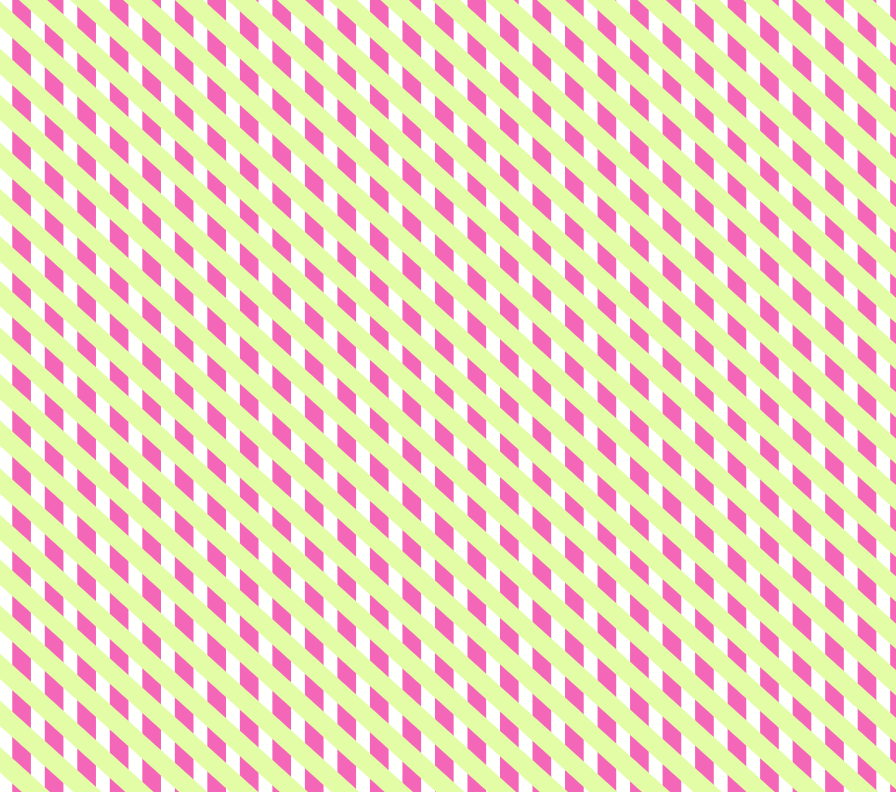
A WebGL 1 fragment shader for this pattern:

```glsl
precision mediump float;
// Slanted lime bands laid over upright pink stripes on white.

uniform vec2 u_resolution;

// Lengths are fractions of the canvas width.
#define STRIPE_PITCH 0.03629
#define STRIPE_START 0.377  // left edge of the first stripe, in pitches
#define STRIPE_FILL 0.574   // stripe width, in pitches
#define BAND_PITCH 0.05182  // measured vertically
#define BAND_PHASE 0.34     // centre of the first band, in pitches
#define BAND_FILL 0.548     // band thickness, in pitches
#define BAND_SLOPE 0.9      // fall per unit across
#define BAND_JITTER 0.07    // spread of band positions, in pitches
#define PINK vec3(0.955, 0.40, 0.72)
#define LIME vec3(0.89, 0.99, 0.65)
#define WHITE vec3(1.0, 1.0, 0.995)

float hash(float n) {
    return fract(sin(n * 12.9898) * 43758.5453);
}

// Coverage of a strip, given distance from its centre line and pixel size.
float stripCoverage(float dist, float halfWidth, float pixel) {
    return clamp((halfWidth - abs(dist)) / pixel + 0.5, 0.0, 1.0);
}

float stripeMask(float x, float pixel) {
    float t = x / STRIPE_PITCH - STRIPE_START - 0.5 * STRIPE_FILL;
    float dist = fract(t + 0.5) - 0.5;
    return stripCoverage(dist, 0.5 * STRIPE_FILL, pixel / STRIPE_PITCH);
}

float bandMask(vec2 p, float pixel) {
    float t = (p.y - BAND_SLOPE * p.x) / BAND_PITCH - BAND_PHASE;
    float id = floor(t + 0.5);
    float dist = t - id - BAND_JITTER * (hash(id) - 0.5);
    float slantPixel = pixel * length(vec2(1.0, BAND_SLOPE)) / BAND_PITCH;
    return stripCoverage(dist, 0.5 * BAND_FILL, slantPixel);
}

void main() {
    // Position measured from the top left corner
    float pixel = 1.0 / u_resolution.x;
    vec2 p = vec2(gl_FragCoord.x, u_resolution.y - gl_FragCoord.y) * pixel;

    // Layers from back to front
    vec3 color = mix(WHITE, PINK, stripeMask(p.x, pixel));
    color = mix(color, LIME, bandMask(p, pixel));
    gl_FragColor = vec4(color, 1.0);
}
```
